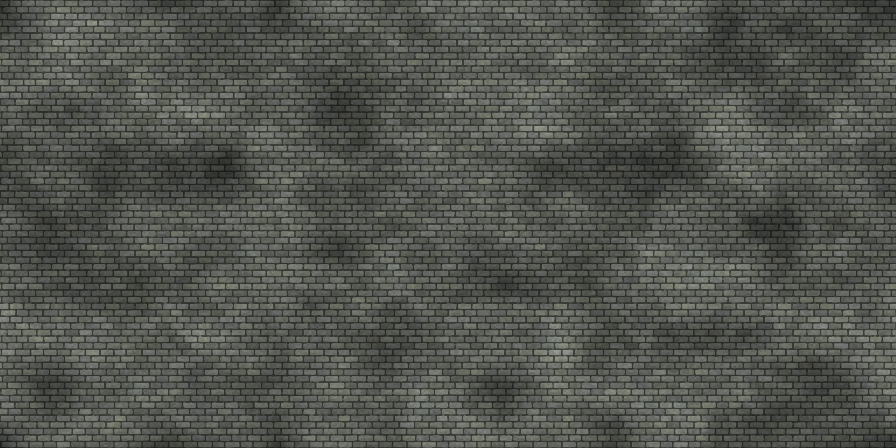
Reproduce this texture procedurally as a WebGL 1 fragment shader.

```glsl
precision highp float;
uniform vec2 u_resolution;

const float ROWS = 68.0;           // courses up the canvas
const float COLUMNS = 64.0;        // bricks along a course
const float BRICK_ASPECT = 2.125;  // brick pitch, width over height
const vec2 TILE = vec2(16.0, 34.0); // bricks before the tones recur
const float JOINT_SHIFT = 0.2;     // unevenness of brick lengths
const float HALF_JOINT = 0.10;     // in course heights
const float CORNER = 0.2;
const float CHIPPING = 0.14;
const float BRICK_VARIATION = 0.24;
const float COURSE_VARIATION = 0.10;
const float GRAIN = 0.22;
const float STAIN = 1.05;
const vec2 STAIN_CELLS = vec2(16.0, 8.0);
const vec3 BRICK_COLOR = vec3(0.354, 0.364, 0.343);
const vec3 MORTAR_COLOR = vec3(0.182, 0.187, 0.170);
const vec3 MOSS_TINT = vec3(1.005, 1.01, 0.96);
const vec3 SLATE_TINT = vec3(0.99, 1.0, 1.03);

float hash(vec2 p) {
  vec3 q = fract(vec3(p.xyx) * 0.1031);
  q += dot(q, q.yzx + 33.33);
  return fract((q.x + q.y) * q.z);
}

// Value noise that wraps after the given number of cells
float noise(vec2 p, vec2 period) {
  vec2 i = floor(p);
  vec2 f = fract(p);
  f = f * f * (3.0 - 2.0 * f);
  vec2 a = mod(i, period);
  vec2 b = mod(i + 1.0, period);
  return mix(mix(hash(a), hash(vec2(b.x, a.y)), f.x),
             mix(hash(vec2(a.x, b.y)), hash(b), f.x), f.y);
}

float fbm(vec2 uv, vec2 cells) {
  float sum = 0.0;
  float weight = 0.53;
  for (int i = 0; i < 4; i++) {
    sum += weight * noise(uv * cells + float(i) * 17.0, cells);
    cells *= 2.0;
    weight *= 0.5;
  }
  return sum;
}

float roundedBox(vec2 p, vec2 halfSize, float radius) {
  vec2 d = abs(p) - halfSize + radius;
  return length(max(d, 0.0)) + min(max(d.x, d.y), 0.0) - radius;
}

// Position of the joint at the left of a brick
float jointX(vec2 cell) {
  return cell.x + JOINT_SHIFT * hash(mod(cell, TILE) + 23.9);
}

void main() {
  vec2 uv = gl_FragCoord.xy / u_resolution;
  vec2 wall = uv * vec2(COLUMNS, ROWS);
  float pixel = ROWS / u_resolution.y;

  // Running bond: alternate courses shift by half a brick
  vec2 cell = vec2(0.0, floor(wall.y));
  wall.x += 0.5 * mod(cell.y, 2.0);
  cell.x = floor(wall.x);
  cell.x -= 1.0 - step(jointX(cell), wall.x);
  float left = jointX(cell);
  float right = jointX(cell + vec2(1.0, 0.0));
  vec2 id = mod(cell, TILE);
  vec2 center = vec2(0.5 * (left + right), cell.y + 0.5);
  vec2 local = (wall - center) * vec2(BRICK_ASPECT, 1.0);

  // Brick outline with worn edges
  vec2 grainCells = vec2(COLUMNS * 2.0, ROWS) * 3.0;
  float grain = noise(uv * grainCells, grainCells) - 0.5;
  vec2 halfSize = 0.5 * vec2((right - left) * BRICK_ASPECT, 1.0) - HALF_JOINT;
  float edge = roundedBox(local, halfSize, CORNER) + CHIPPING * grain;
  float softness = max(0.45 * pixel, 0.06);
  float brickMask = 1.0 - smoothstep(-softness, softness, edge);

  // Tone and hue of each brick, lit slightly from above
  float tone = 1.0 + BRICK_VARIATION * (hash(id + 3.7) - 0.5);
  tone += COURSE_VARIATION * (hash(vec2(id.y, 57.1)) - 0.5);
  tone += GRAIN * grain + 0.10 * local.y;
  vec3 tint = mix(MOSS_TINT, SLATE_TINT, hash(id + 91.3));
  vec3 brick = BRICK_COLOR * tint * tone;
  vec3 mortar = MORTAR_COLOR * (1.0 + GRAIN * grain);

  // Broad soot stains and pale patches
  float stain = 1.0 + STAIN * (fbm(uv, STAIN_CELLS) - 0.5);
  vec3 color = mix(mortar, brick, brickMask) * stain;
  gl_FragColor = vec4(clamp(color, 0.0, 1.0), 1.0);
}
```
